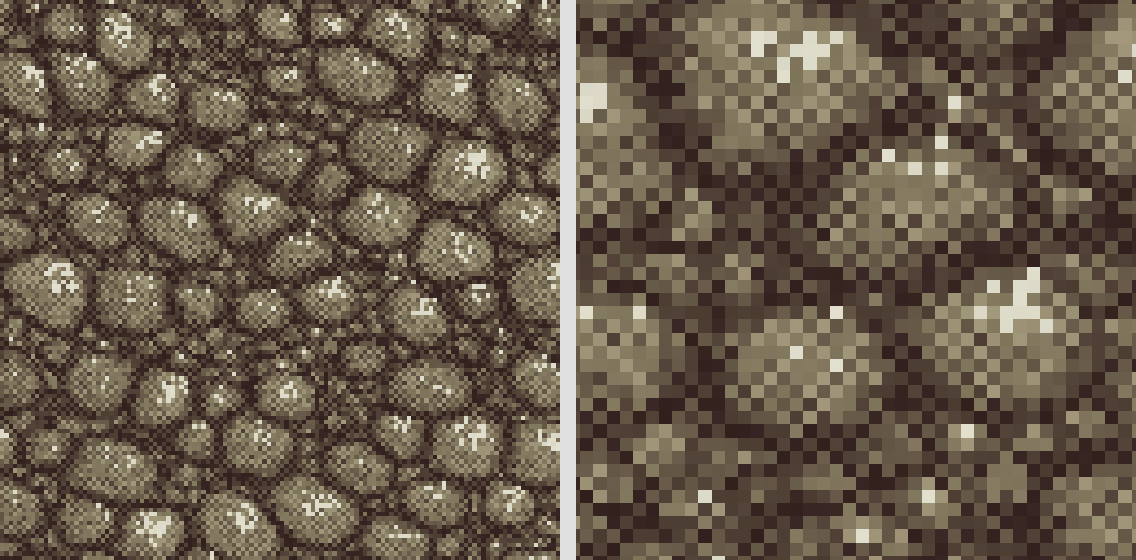
Left, the full canvas; right, a detail of the centre.
Write a Shadertoy shader that draws this texture.

```glsl
// Pixel-art cobbles: tilted, rounded stones over a bed of small pebbles, lit from
// the upper right. Each coarse pixel gets a tone from stone distance and light,
// which is dithered with a checker and grain, then snapped to a six-colour palette.

const float PIXELS_ACROSS = 128.0;
const vec2 LIGHT = vec2(0.5, 0.7);
const vec2 SHADOW_OFFSET = vec2(0.009, 0.011);
const vec3 PALETTE[6] = vec3[6](
    vec3(0.21, 0.14, 0.13), vec3(0.31, 0.25, 0.21), vec3(0.40, 0.35, 0.28),
    vec3(0.51, 0.47, 0.37), vec3(0.62, 0.58, 0.47), vec3(0.87, 0.86, 0.79));

struct Stone {
    vec2 local;   // offset from the centre, about 1 at the rim
    float edge;   // positive inside, negative outside
    float id;     // random value per stone
};

vec2 hash22(vec2 p) {
    vec3 q = fract(p.xyx * vec3(0.1031, 0.1030, 0.0973));
    q += dot(q, q.yzx + 33.33);
    return fract((q.xx + q.yz) * q.zy);
}

float cornerGradient(vec2 corner, vec2 offset) {
    return dot(hash22(corner + 71.0) * 2.0 - 1.0, offset);
}

float gradientNoise(vec2 p) {
    vec2 i = floor(p), f = fract(p);
    vec2 u = f * f * (3.0 - 2.0 * f);
    vec2 e = vec2(0.0, 1.0);
    return mix(mix(cornerGradient(i, f), cornerGradient(i + e.yx, f - e.yx), u.x),
               mix(cornerGradient(i + e.xy, f - e.xy), cornerGradient(i + 1.0, f - 1.0), u.x), u.y);
}

vec2 rotate(vec2 p, float angle) {
    float c = cos(angle), s = sin(angle);
    return vec2(c * p.x + s * p.y, c * p.y - s * p.x);
}

// Closest rounded stone on a jittered brick grid; neighbours clip each other.
Stone nearestStone(vec2 p, float count, float size, float gap, float seed) {
    vec2 g = p * count;
    vec2 home = floor(g);
    float nearest = 9.0, second = 9.0;
    Stone stone = Stone(vec2(0.0), -1.0, 0.0);
    for (int y = -2; y <= 2; y++) {
        for (int x = -2; x <= 2; x++) {
            vec2 cell = home + vec2(x, y);
            vec2 jitter = hash22(cell + seed) - 0.5;
            vec2 shape = hash22(cell + seed + 57.0);
            vec2 centre = cell + 0.5 + jitter * 0.62;
            centre.x += 0.5 * mod(cell.y, 2.0) - 0.25;
            float radius = size * mix(0.6, 1.22, shape.x);
            vec2 offset = g - centre;
            vec2 q = abs(rotate(offset, -0.3 + (shape.y - 0.5) * 0.6)) / (radius * vec2(1.22, 0.88));
            float d = (pow(dot(pow(q, vec2(2.5)), vec2(1.0)), 0.4) - 1.0) * radius;
            if (d < nearest) {
                second = nearest;
                nearest = d;
                stone.local = offset / radius;
                stone.id = fract(shape.y * 7.31 + shape.x * 3.17);
            } else {
                second = min(second, d);
            }
        }
    }
    stone.edge = min(-nearest, (second - nearest) * 0.5 - gap);
    return stone;
}

// Tone of a domed stone, in palette steps.
float domeTone(Stone stone, float rimTone, float topTone, float rimWidth) {
    float dome = smoothstep(-0.02, rimWidth, stone.edge);
    return mix(rimTone, topTone, dome) + dot(stone.local, LIGHT) * 0.6 + (stone.id - 0.5) * 0.6;
}

// Chance of a white glint near the lit side of a stone.
float glintChance(Stone stone) {
    float spot = 1.0 - smoothstep(0.1, 0.65, length(stone.local - vec2(0.26, 0.32)));
    return spot * stone.id * step(0.0, stone.edge);
}

void mainImage(out vec4 fragColor, in vec2 fragCoord) {
    // Coarse pixel grid
    vec2 pixel = floor(fragCoord / iResolution.y * PIXELS_ACROSS);
    vec2 p = (pixel + 0.5) / PIXELS_ACROSS;
    vec2 grain = hash22(pixel + 11.0);
    float checker = mod(pixel.x + pixel.y, 2.0) - 0.5;
    vec2 warped = p + 0.009 * vec2(gradientNoise(p * 15.0), gradientNoise(p * 15.0 + 40.0));

    // Cobbles, their cast shadow, and the pebble bed
    Stone cobble = nearestStone(warped, 7.8, 0.45, 0.05, 3.0);
    Stone caster = nearestStone(warped + SHADOW_OFFSET, 7.8, 0.45, 0.05, 3.0);
    Stone pebble = nearestStone(warped, 23.0, 0.47, 0.03, 130.0);

    float onCobble = step(0.0, cobble.edge);
    float outline = 1.0 - smoothstep(0.03, 0.08, -cobble.edge);
    float shadow = max(outline, smoothstep(-0.02, 0.03, caster.edge)) * (1.0 - onCobble);

    float bedTone = domeTone(pebble, 0.7, 2.75, 0.2) + gradientNoise(p * 9.0) * 0.4;
    float tone = mix(bedTone, domeTone(cobble, 1.35, 3.05, 0.15), onCobble);
    tone = mix(tone, 0.45, shadow);

    // Dither and snap to the palette
    float dither = checker * 1.25 + (grain.x - 0.5) * 2.0;
    tone += dither * mix(1.0, 0.25, shadow);
    int shade = int(clamp(floor(tone + 0.5), 0.0, 4.0));
    float glint = mix(glintChance(pebble) * 0.1 * (1.0 - shadow), glintChance(cobble) * 0.55, onCobble);
    if (grain.y < glint) shade = 5;

    vec3 color = PALETTE[shade] + (hash22(pixel + 301.0).x - 0.5) * 0.035;
    fragColor = vec4(color, 1.0);
}
```
